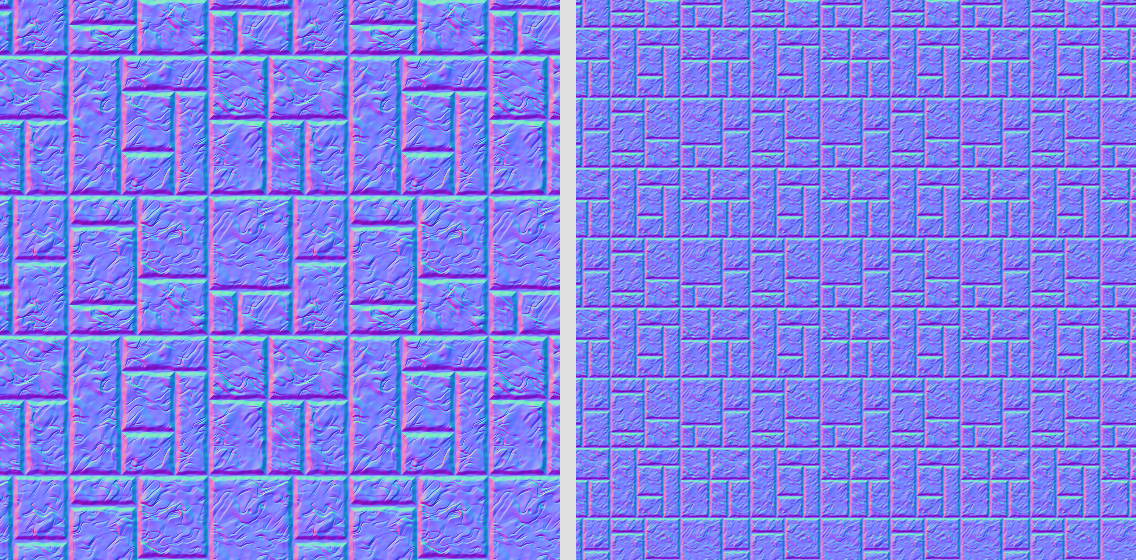
Left: one tile. Right: repeated 2 by 2.
This texture map is drawn by a WebGL 1 fragment shader. Its source:

```glsl
precision highp float;
// Tangent-space normal map of rough-hewn paving, two tiles across and two down.
// Nested cuts split each tile into rectangular stones; bevels, ledges and creases
// from wrapping gradient noise form a height field, whose slope becomes the colour.
uniform vec2 u_resolution;

float hash(vec2 p) {
  return fract(sin(dot(p, vec2(127.1, 311.7))) * 43758.545);
}

vec2 gradientAt(vec2 cell, vec2 period) {
  float angle = 6.2832 * hash(mod(cell, period) + 0.5);
  return vec2(cos(angle), sin(angle));
}

// Gradient noise that wraps after a whole number of cells
float noise(vec2 p, vec2 period) {
  vec2 i = floor(p), f = p - i;
  vec2 w = f * f * f * (f * (f * 6.0 - 15.0) + 10.0);
  float a = dot(gradientAt(i, period), f);
  float b = dot(gradientAt(i + vec2(1, 0), period), f - vec2(1, 0));
  float c = dot(gradientAt(i + vec2(0, 1), period), f - vec2(0, 1));
  float d = dot(gradientAt(i + 1.0, period), f - 1.0);
  return mix(mix(a, b, w.x), mix(c, d, w.x), w.y);
}

float tileNoise(vec2 p, float cells) {
  return noise(p * cells, vec2(cells));
}

// Narrows an interval at a cut; true on the far side
bool cut(float v, float at, inout float lo, inout float hi) {
  if (v > at) { lo = at; return true; }
  hi = at;
  return false;
}

// Rectangle (left, bottom, right, top) of the stone under p
vec4 stoneAt(vec2 p) {
  vec4 r = vec4(0, 0, 1, 1);
  bool right = cut(p.x, 0.5, r.x, r.z);
  bool upper = cut(p.y, 0.5, r.y, r.w);
  if (upper && !right) {
    if (cut(p.x, 0.188, r.x, r.z) && !cut(p.y, 0.872, r.y, r.w)
        && !cut(p.x, 0.38, r.x, r.z)) cut(p.y, 0.656, r.y, r.w);
  } else if (upper) {
    if (cut(p.y, 0.77, r.y, r.w)) cut(p.x, 0.714, r.x, r.z);
    else if (cut(p.x, 0.708, r.x, r.z)) cut(p.x, 0.844, r.x, r.z);
  } else if (!right) {
    if (cut(p.x, 0.245, r.x, r.z)) cut(p.y, 0.203, r.y, r.w);
    else if (!cut(p.y, 0.391, r.y, r.w)) cut(p.y, 0.109, r.y, r.w);
  } else {
    if (cut(p.x, 0.802, r.x, r.z)) cut(p.y, 0.266, r.y, r.w);
    else if (!cut(p.y, 0.161, r.y, r.w)) cut(p.x, 0.604, r.x, r.z);
  }
  return r;
}

// Chiselled face: slanted ledges and creases that fade in and out
float rockFace(vec2 q) {
  float warp = tileNoise(q, 9.0) * 0.9 + tileNoise(q, 23.0) * 0.35;
  vec2 slant = vec2(q.x + q.y, 2.0 * q.y - q.x);
  float h = 0.005 * tileNoise(q, 7.0) + 0.0016 * tileNoise(q, 37.0);
  for (int i = 1; i <= 3; i++) {
    float k = float(i);
    vec2 cells = vec2(4, 5) * k;
    float n = noise(slant * cells + warp + k * 0.37, cells);
    float fade = smoothstep(-0.15, 0.3, tileNoise(q + k * 0.31, 8.0 + 3.0 * k));
    h += 0.0075 / k * fade * smoothstep(-0.03 * k, 0.03 * k, n);
    h -= 0.0035 * fade * max(0.0, 1.0 - abs(n + 0.14) / (0.03 * k));
  }
  return h;
}

float height(vec2 point) {
  vec2 p = fract(point);
  vec4 r = stoneAt(p);
  vec2 inset = min(p - r.xy, r.zw - p);
  float chip = 0.007 * tileNoise(p, 14.0) + 0.004 * tileNoise(p, 41.0);
  float d = min(inset.x, inset.y) + chip;

  // Each stone takes its own part of the noise, some mirrored
  float seed = hash(r.xy + r.zw * 3.0);
  float mirror = seed > 0.75 ? -1.0 : 1.0;
  vec2 q = p * vec2(mirror, 1) + vec2(seed, fract(seed * 17.0));

  float bevel = smoothstep(0.001, 0.019, d);
  float rim = smoothstep(0.021, 0.028, d + 0.03 * tileNoise(q, 13.0));
  float mortar = 0.0012 * tileNoise(p, 50.0);
  return 0.017 * bevel + 0.002 * rim + mortar
       + rockFace(q) * smoothstep(0.004, 0.024, d);
}

void main() {
  vec2 p = gl_FragCoord.xy / u_resolution * 2.0 + vec2(-0.245, 0.198);
  vec2 e = vec2(0.0018, 0);
  vec2 slope = vec2(height(p + e.xy) - height(p - e.xy),
                    height(p + e.yx) - height(p - e.yx)) / (2.0 * e.x);
  // Left and top bevels lean towards red and green
  vec3 normal = normalize(vec3(slope.x, -slope.y, 0.95));
  gl_FragColor = vec4(normal * 0.5 + 0.5, 1);
}
```
